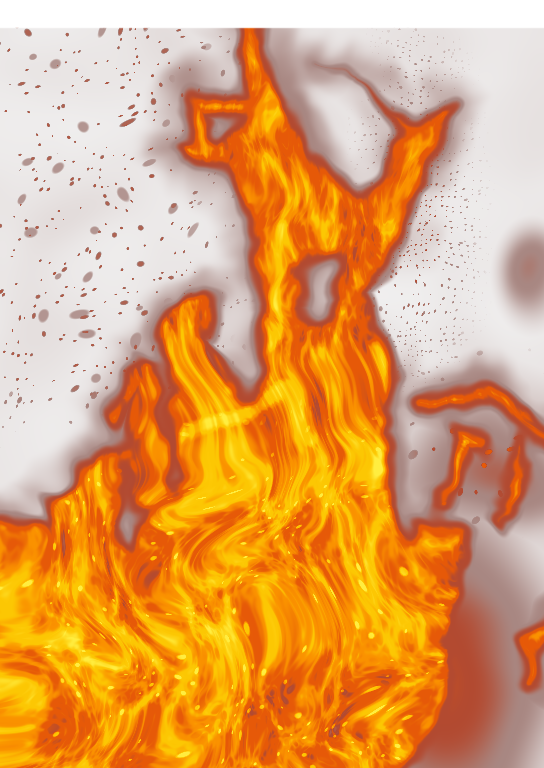
A WebGL 1 fragment shader for this background:

```glsl
precision highp float;
uniform vec2 u_resolution;

vec2 hash2(vec2 c) {
  vec2 s = vec2(dot(c, vec2(127.1, 311.7)), dot(c, vec2(269.5, 183.3)));
  return 2. * fract(sin(s) * 43758.5) - 1.;
}

// Gradient noise
float noise(vec2 p) {
  vec2 i = floor(p), f = fract(p), e = vec2(1., 0.);
  vec2 u = f * f * (3. - 2. * f);
  float low = mix(dot(hash2(i), f), dot(hash2(i + e), f - e), u.x);
  float high = mix(dot(hash2(i + e.yx), f - e.yx), dot(hash2(i + 1.), f - 1.), u.x);
  return mix(low, high, u.y);
}

vec2 warp(vec2 p, float scale, float amount) {
  vec2 q = p * scale;
  return p + amount * vec2(noise(q), noise(q + 17.3));
}

// Tapered capsule; each end holds x, y and radius
float limb(vec2 p, vec3 a, vec3 b) {
  vec2 ab = b.xy - a.xy, ap = p - a.xy;
  float h = clamp(dot(ap, ab) / dot(ab, ab), 0., 1.);
  return length(ap - ab * h) - mix(a.z, b.z, h);
}

float join(float a, float b) {
  float k = .014, h = max(k - abs(a - b), 0.);
  return min(a, b) - h * h * .25 / k;
}

// Adds a two-part tongue to distance d
float lick(float d, vec2 p, vec3 a, vec3 b, vec3 c) {
  return join(d, min(limb(p, a, b), limb(p, b, c)));
}

float spot(vec2 p, vec2 centre, vec2 size) {
  vec2 d = (p - centre) / size;
  return exp(-dot(d, d));
}

// Tilted droplets scattered over a jittered grid
float droplets(vec2 p, float scale, float density) {
  vec2 g = p * scale, cell = floor(g) + floor(scale);
  vec2 pick = .5 + .5 * hash2(cell + 41.);
  vec2 o = fract(g) - .5 - .2 * hash2(cell);
  o = vec2(.8 * o.x + .6 * o.y, 1.04 * o.y - .78 * o.x);
  float size = mix(.1, .31, pick.x);
  return smoothstep(size, size * .5, length(o)) * step(pick.y, density);
}

// Layered thin ridges of noise
float strands(vec2 q) {
  float sum = 0., gain = .6;
  for (int i = 0; i < 4; i++) {
    sum += gain * smoothstep(.2, 1., 1. - 3.5 * abs(noise(q)));
    q = q * 1.8 + 3.7;
    gain *= .65;
  }
  return sum;
}

float flameBody(vec2 p) {
  // Base, mound and twin columns
  float d = lick(1., p, vec3(0., .14, .18), vec3(.44, .11, .14), vec3(.57, .28, .04));
  d = lick(d, p, vec3(.36, .27, .18), vec3(.41, .46, .09), vec3(.42, .51, .07));
  d = lick(d, p, vec3(.38, .5, .045), vec3(.36, .6, .026), vec3(.37, .7, .042));
  d = lick(d, p, vec3(.47, .5, .045), vec3(.455, .62, .024), vec3(.49, .71, .036));
  // Crown and its arms
  d = lick(d, p, vec3(.49, .71, .036), vec3(.37, .71, .042), vec3(.33, .8, .04));
  d = lick(d, p, vec3(.44, .73, .032), vec3(.34, .79, .034), vec3(.24, .8, .008));
  d = lick(d, p, vec3(.35, .8, .036), vec3(.345, .88, .024), vec3(.315, .98, .009));
  d = lick(d, p, vec3(.33, .87, .014), vec3(.25, .87, .011), vec3(.265, .8, .012));
  d = lick(d, p, vec3(.49, .71, .036), vec3(.53, .79, .026), vec3(.575, .855, .008));
  d = lick(d, p, vec3(.535, .83, .006), vec3(.47, .9, -.004), vec3(.41, .92, -.007));
  // Left tongues
  d = lick(d, p, vec3(.28, .43, .06), vec3(.24, .57, .028), vec3(.27, .59, .022));
  d = lick(d, p, vec3(.15, .46, .01), vec3(.185, .52, .015), vec3(.195, .36, .03));
  d = lick(d, p, vec3(.11, .33, .05), vec3(.14, .39, .02), vec3(.16, .42, .01));
  // Torn fragments on the right
  d = lick(d, p, vec3(.55, .475, .009), vec3(.64, .48, .01), vec3(.72, .42, .008));
  d = lick(d, p, vec3(.62, .42, .008), vec3(.59, .43, .012), vec3(.58, .34, .006));
  d = lick(d, p, vec3(.67, .43, .003), vec3(.675, .39, .011), vec3(.65, .31, .006));
  return lick(d, p, vec3(.72, .2, .014), vec3(.69, .17, .012), vec3(.69, .11, .006));
}

// Distance to the bright curling streams
float streams(vec2 p) {
  float d = lick(1., p, vec3(.22, .42, .002), vec3(.37, .49, .005), vec3(.4, .43, .002));
  d = lick(d, p, vec3(.3, .5, .002), vec3(.36, .57, .003), vec3(.37, .7, .001));
  return lick(d, p, vec3(.49, .55, .002), vec3(.513, .49, .004), vec3(.49, .39, .003));
}

vec3 heatColour(float t) {
  vec3 c = mix(vec3(.95), vec3(.66, .53, .51), smoothstep(0., .22, t));
  c = mix(c, vec3(.7, .29, .19), smoothstep(.22, .4, t));
  c = mix(c, vec3(.9, .35, .03), smoothstep(.4, .5, t));
  c = mix(c, vec3(.98, .57, 0.), smoothstep(.56, .74, t));
  c = mix(c, vec3(.99, .78, .01), smoothstep(.74, .9, t));
  return mix(c, vec3(1., .93, .25), smoothstep(.92, 1.15, t));
}

void main() {
  vec2 p = gl_FragCoord.xy / u_resolution * vec2(.707, 1.);
  float low = smoothstep(.55, .3, p.y), cloud = noise(warp(p, 8., .06) * 9.);
  float d = flameBody(warp(warp(p, 13., .028), 36., .013));

  // Smoke
  float t = .045 + .04 * cloud + .15 * smoothstep(.055, 0., d) * (.8 + 1.6 * cloud);
  t = max(t, (.43 + .1 * cloud) * spot(p, vec2(.58, .12), vec2(.12, .2)));
  t = max(t, (.24 + .25 * cloud) * spot(p, vec2(.64, .38), vec2(.12)));
  t = max(t, (.27 + .25 * cloud) * spot(p, vec2(.69, .64), vec2(.04, .06)));

  // Drifting soot, embers and glowing rim
  vec2 drift = warp(p, 11., .04);
  float left = smoothstep(.42, .2, p.x) * smoothstep(.38, .52, p.y);
  float plume = spot(p, vec2(.54, .72), vec2(.07, .22));
  t = max(t, .17 * left * droplets(drift, 21., .5));
  t = max(t, .32 * left * droplets(drift, 47., .28));
  t = max(t, .34 * max(left, plume) * droplets(drift, 83., .25));
  t = max(t, .42 * plume * droplets(drift, 125., .6));
  t = max(t, .6 * spot(p, vec2(.62, .42), vec2(.09, .1)) * droplets(drift, 38., .4));
  t = mix(t, .4, smoothstep(.014, -.002, d));

  // Fiery interior
  vec2 flow = warp(warp(p, 5., .06 + .08 * low), 14., .03 + .02 * low);
  float glow = spot(p, vec2(.06, .13), vec2(.17)) + .6 * spot(p, vec2(.38, .32), vec2(.16, .13));
  float fire = .03 + .36 * strands(flow * mix(vec2(25., 8.), vec2(20., 12.), low));
  fire += .17 * glow + (.15 + .15 * low) * cloud + .15 * noise(flow * 27.);
  fire += .24 * smoothstep(.011, 0., streams(warp(p, 14., .02)));
  fire += .35 * low * droplets(flow, 55., .25);
  t += fire * smoothstep(0., -.014, d);

  // Pale upper border
  float pixel = 1. / u_resolution.y;
  float border = smoothstep(-pixel, pixel, p.y - .9635);
  gl_FragColor = vec4(mix(heatColour(t), vec3(1.), border), 1.);
}
```
